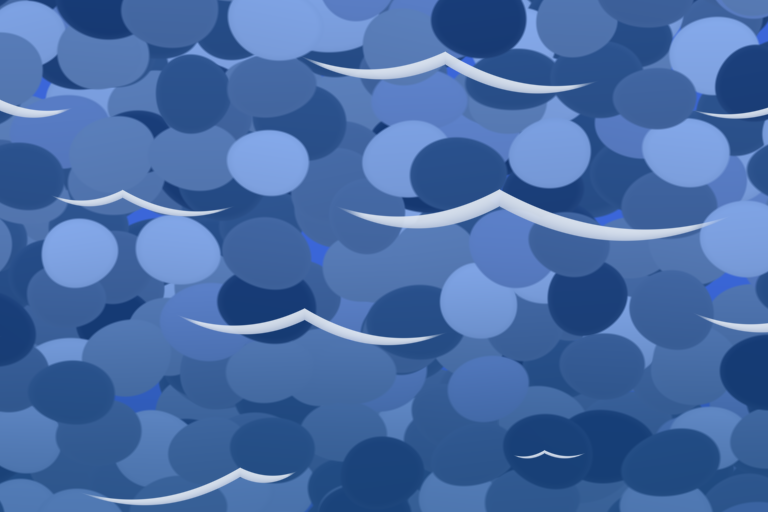
Reproduce this texture procedurally as a WebGL 1 fragment shader.

```glsl
precision highp float;
// Sea of overlapping blue rounded pebbles crossed by pale, cusped wave crests.

uniform vec2 u_resolution;

const vec3 GAP_BLUE   = vec3(0.23, 0.40, 0.85);
const vec3 NAVY       = vec3(0.09, 0.23, 0.46);
const vec3 DEEP_BLUE  = vec3(0.16, 0.31, 0.54);
const vec3 MID_BLUE   = vec3(0.25, 0.39, 0.62);
const vec3 STEEL_BLUE = vec3(0.33, 0.47, 0.70);
const vec3 PERIWINKLE = vec3(0.35, 0.49, 0.77);
const vec3 SKY_BLUE   = vec3(0.49, 0.63, 0.88);
const vec3 DEPTH_TINT = vec3(0.10, 0.28, 0.48);
const vec3 FOAM_LIGHT = vec3(0.87, 0.90, 0.94);
const vec3 FOAM_SHADE = vec3(0.72, 0.77, 0.86);

const int   LAYERS       = 5;
const vec2  PEBBLE_CELL  = vec2(0.19, 0.15);
const vec2  PEBBLE_MIN   = vec2(0.076, 0.061);
const vec2  PEBBLE_RANGE = vec2(0.022, 0.018);
const float PEBBLE_SOFT  = 0.0035;
const float DEPTH_AMOUNT = 0.48;
const vec2  CREST_CELL   = vec2(0.75, 0.25);
const float CREST_MIN    = 0.07;   // half length
const float CREST_RANGE  = 0.34;
const float CREST_THICK  = 0.085;  // relative to half length

vec4 hash4(vec3 p) {
    vec4 q = fract(p.xyzx * vec4(0.1031, 0.1030, 0.0973, 0.1099));
    q += dot(q, q.wzxy + 33.33);
    return fract((q.xxyz + q.yzzw) * q.zywx);
}

vec3 pebbleColor(float h) {
    vec3 c = NAVY;
    c = mix(c, DEEP_BLUE,  step(0.15, h));
    c = mix(c, MID_BLUE,   step(0.38, h));
    c = mix(c, STEEL_BLUE, step(0.58, h));
    c = mix(c, PERIWINKLE, step(0.76, h));
    return mix(c, SKY_BLUE, step(0.87, h));
}

// Paints one slightly lopsided ellipse with a soft rim over the base colour.
vec3 paintPebble(vec3 base, vec2 p, vec3 id, float pixel) {
    vec4 place = hash4(id);
    vec4 form = hash4(id + 71.0);
    vec2 center = (id.xy + 0.5 + 0.7 * (place.xy - 0.5)) * PEBBLE_CELL;
    vec2 radius = PEBBLE_MIN + PEBBLE_RANGE * form.xy;
    float turn = 0.5 * (form.z - 0.5);
    vec2 q = mat2(cos(turn), -sin(turn), sin(turn), cos(turn)) * (p - center);
    vec2 e = q / radius;
    float angle = atan(e.y, e.x + 1e-5);
    float bump = 1.0 + 0.025 * sin(2.0 * angle + 6.28 * form.w)
                     + 0.02 * sin(3.0 * angle + 6.28 * place.w);
    float dist = (length(e) - bump) * radius.y;
    float soft = max(PEBBLE_SOFT, pixel);
    float cover = 1.0 - smoothstep(-soft, 0.5 * soft, dist);
    float rim = smoothstep(-0.014, 0.0, dist);
    vec3 color = pebbleColor(place.z) + 0.04 * (form.w - 0.5);
    color *= 1.0 + 0.03 * e.y;
    color = mix(color, STEEL_BLUE, 0.12 * rim);
    return mix(base, color, cover);
}

// Paints a tapered band that sags away from a pointed peak on both sides.
vec3 paintCrest(vec3 base, vec2 p, vec2 cell, float pixel) {
    vec4 place = hash4(vec3(cell, 19.0));
    vec4 form = hash4(vec3(cell, 43.0));
    float stagger = 0.5 * mod(cell.y, 2.0);
    vec2 jitter = (place.xy - 0.5) * vec2(0.4, 0.5);
    vec2 center = (cell + vec2(0.5 + stagger, 0.5) + jitter) * CREST_CELL;
    float halfLength = CREST_MIN + CREST_RANGE * place.z;
    vec2 q = p - center;
    q.y -= 0.2 * (form.x - 0.5) * q.x;
    float peak = (form.y - 0.5) * halfLength;
    float fromPeak = q.x - peak;
    float side = halfLength - sign(fromPeak) * peak;
    float u = abs(fromPeak) / side;
    float top = 0.17 * side * (2.6 * u * u - 3.2 * u);
    float thick = CREST_THICK * halfLength * max(1.0 - u * u, 0.0);
    float depth = top - q.y;
    float cover = smoothstep(-pixel, pixel, depth)
                * smoothstep(-pixel, pixel, thick - depth)
                * (1.0 - smoothstep(0.8, 1.0, u));
    float shade = clamp(depth / max(thick, pixel), 0.0, 1.0);
    vec3 foam = mix(FOAM_LIGHT, FOAM_SHADE, shade * shade);
    return mix(base, foam, 0.94 * cover);
}

void main() {
    vec2 p = gl_FragCoord.xy / u_resolution.y;
    float pixel = 0.9 / u_resolution.y;
    vec3 color = GAP_BLUE;

    // Pebbles, painted back to front
    for (int layer = 0; layer < LAYERS; layer++) {
        float l = float(layer);
        vec2 q = p + vec2(3.0 + 0.083 * l, 3.0 + 0.067 * l);
        vec2 home = floor(q / PEBBLE_CELL);
        for (int j = -1; j <= 1; j++)
            for (int i = -1; i <= 1; i++)
                color = paintPebble(color, q, vec3(home + vec2(i, j), 7.0 * l + 5.0), pixel);
    }

    // Darker, greener water towards the bottom
    color = mix(color, DEPTH_TINT, DEPTH_AMOUNT * (1.0 - smoothstep(0.0, 0.55, p.y)));

    // Wave crests
    vec2 w = p + 3.0;
    vec2 home = floor(w / CREST_CELL);
    for (int j = -1; j <= 1; j++)
        for (int i = -2; i <= 1; i++)
            color = paintCrest(color, w, home + vec2(i, j), pixel);

    gl_FragColor = vec4(color, 1.0);
}
```
